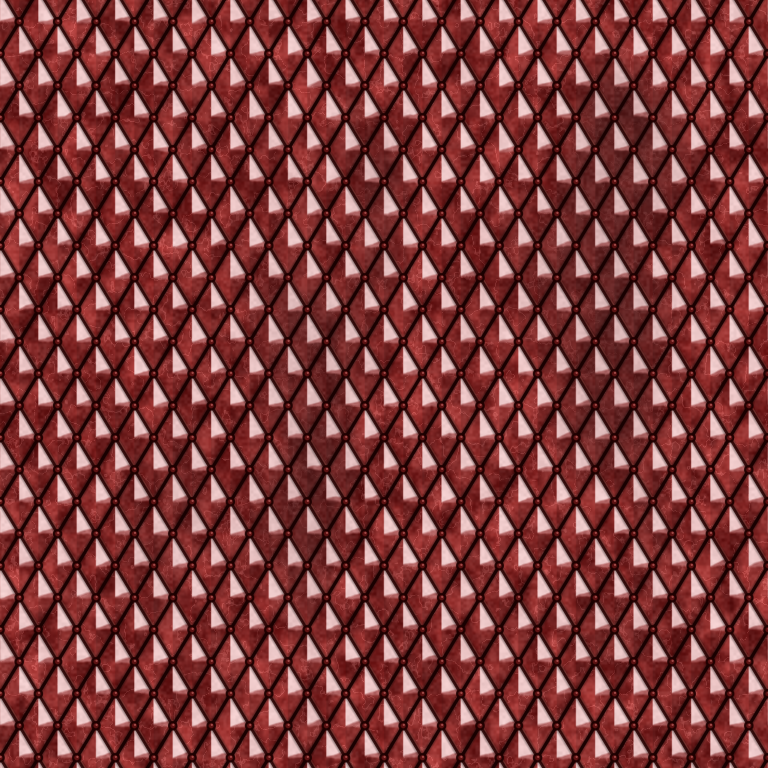
Reproduce this pattern procedurally as a three.js fragment shader.

```glsl
// Glossy red leather quilted into faceted diamonds, with dark seams and small buttons.
varying vec2 vUv;

float hash(vec2 p) {
  return fract(sin(dot(p, vec2(127.1, 311.7))) * 43758.5453);
}

// Value noise that wraps after "period" cells
float noise(vec2 uv, vec2 period) {
  vec2 p = uv * period;
  vec2 i = floor(p);
  vec2 f = fract(p);
  f = f * f * (3.0 - 2.0 * f);
  float a = hash(mod(i, period));
  float b = hash(mod(i + vec2(1.0, 0.0), period));
  float c = hash(mod(i + vec2(0.0, 1.0), period));
  float d = hash(mod(i + 1.0, period));
  return mix(mix(a, b, f.x), mix(c, d, f.x), f.y);
}

float fbm(vec2 uv, vec2 period) {
  float sum = 0.0;
  float gain = 0.5;
  for (int i = 0; i < 4; i++) {
    sum += gain * noise(uv, period);
    period *= 2.0;
    gain *= 0.5;
  }
  return sum / 0.9375;
}

void main() {
  // Diamond lattice: 20 across, 12 down, plus the staggered rows between
  vec2 cells = vec2(20.0, 12.0);
  vec2 p = vUv * cells - vec2(0.0, 0.16);
  vec2 diag = fract(vec2(p.x + p.y, p.x - p.y)) - 0.5;
  vec2 q = 0.5 * vec2(diag.x + diag.y, diag.x - diag.y);
  float id = hash(mod(floor((p - q) * 2.0 + 0.5), cells * 2.0));

  // Leather: broad stains, cloudy wear, creases and grain
  float stain = smoothstep(0.48, 0.76, fbm(vUv, vec2(5.0, 3.0)));
  float cloud = fbm(vUv + 0.37, vec2(44.0, 36.0));
  float crease = 1.0 - abs(2.0 * fbm(vUv, vec2(58.0, 46.0)) - 1.0);
  float grain = noise(vUv, vec2(256.0)) - 0.5;
  vec3 color = mix(vec3(0.40, 0.09, 0.09), vec3(0.64, 0.23, 0.22), smoothstep(0.2, 0.8, cloud));
  color += vec3(0.10, 0.09, 0.09) * smoothstep(0.93, 1.0, crease);
  color = mix(color, vec3(0.33, 0.13, 0.13), stain * 0.7);

  // Facets: the lower right side is in shade
  float rightSide = smoothstep(-0.025, 0.025, q.x);
  float lowerSide = smoothstep(0.03, -0.03, q.y);
  color *= 1.04 - 0.13 * rightSide * lowerSide - 0.06 * (1.0 - rightSide) * (1.0 - lowerSide);
  color *= 0.94 + 0.12 * id;

  // Upper right facet: pale gloss above a pink lower rim
  float wobble = 0.08 * (cloud - 0.5) + 0.03 * (id - 0.5);
  float height = q.y - 0.18 * q.x + wobble;
  float rim = rightSide * smoothstep(-0.03, 0.02, q.y + wobble);
  float gloss = rightSide * smoothstep(-0.01, 0.035, height);
  color = mix(color, vec3(0.74, 0.46, 0.46), rim * 0.75);
  color = mix(color, vec3(0.94, 0.80, 0.80) - 0.07 * stain, gloss * (0.86 + 0.2 * cloud));
  color += grain * mix(0.09, 0.06, gloss);

  // Seams: distances in canvas units, a worn light edge beside the falling one
  vec2 seam = (0.5 - abs(diag)) / length(cells);
  float edge = smoothstep(0.0042, 0.0026, seam.x) * step(diag.x, 0.0);
  color = mix(color, vec3(0.67, 0.30, 0.27), edge * (0.3 + 0.5 * noise(vUv, vec2(180.0))));
  vec2 groove = smoothstep(vec2(0.0058), vec2(0.001), seam);
  color *= 1.0 - 0.4 * max(groove.x, groove.y);
  vec2 line = smoothstep(vec2(0.0026, 0.0029), vec2(0.0009, 0.0012), seam);
  color = mix(color, vec3(0.17, 0.02, 0.02), line.x * 0.9);
  color = mix(color, vec3(0.09, 0.0, 0.0), line.y * 0.95);

  // Buttons at the crossings: dark ring, red dome, small glint
  vec2 corner = fract(p + 0.5) - 0.5;
  vec2 middle = fract(p) - 0.5;
  vec2 a = corner / cells;
  vec2 b = middle / cells;
  vec2 button = dot(a, a) < dot(b, b) ? a : b;
  float r = length(button);
  color = mix(color, vec3(0.12, 0.0, 0.0), smoothstep(0.0072, 0.0052, r) * 0.95);
  color = mix(color, vec3(0.36, 0.07, 0.07), smoothstep(0.0043, 0.0022, r));
  float glint = smoothstep(0.0022, 0.0006, length(button - vec2(0.0008, 0.0012)));
  color = mix(color, vec3(0.72, 0.36, 0.35), glint * 0.75);

  gl_FragColor = vec4(clamp(color, 0.0, 1.0), 1.0);
}
```
